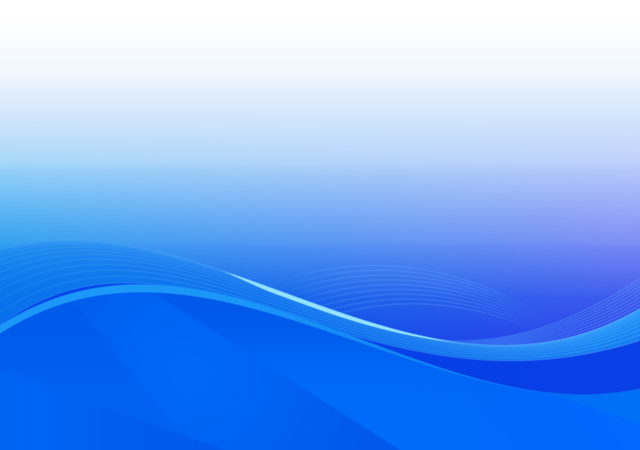
Write a Shadertoy shader that draws this background.

```glsl
// Draws flowing blue ribbons and angular facets beneath a white-to-blue sky.

// Sky colours, from top to bottom
const vec3 WHITE = vec3(1.0);
const vec3 MIST = vec3(0.93, 0.96, 0.99);
const vec3 PALE = vec3(0.68, 0.82, 0.98);
const vec3 MID_BLUE = vec3(0.33, 0.58, 0.95);
const vec3 DEEP_SKY = vec3(0.11, 0.40, 0.92);
const vec3 LEFT_TINT = vec3(-0.15, 0.04, -0.01);

// Wave and facet colours
const vec3 ROYAL = vec3(0.02, 0.25, 0.90);
const vec3 NAVY = vec3(0.0, 0.25, 0.74);
const vec3 AZURE = vec3(0.0, 0.48, 0.94);
const vec3 ELECTRIC = vec3(0.0, 0.39, 1.0);
const vec3 RIBBON = vec3(0.05, 0.46, 0.93);
const vec3 CYAN = vec3(0.12, 0.62, 0.98);
const vec3 STRAND = vec3(0.35, 0.70, 1.0);
const vec3 GLINT = vec3(0.58, 0.89, 1.0);

const float WIDTH = 1.417;          // facet space width per unit height
const float STRAND_WIDTH = 0.0011;
const int RIBBON_STRANDS = 12;
const int MESH_STRANDS = 9;

float ramp(float a, float b, float x) {
    return clamp((x - a) / (b - a), 0.0, 1.0);
}

float softRamp(float a, float b, float x) {
    float t = ramp(a, b, x);
    return t * t * (3.0 - 2.0 * t);
}

// Smooth curve through five evenly spaced heights
float wave(float x, vec4 h, float last) {
    float s = x * 4.0;
    float a = s - 1.0, b = s - 2.0, c = s - 3.0, d = s - 4.0;
    return h.x * a * b * c * d / 24.0 - h.y * s * b * c * d / 6.0
         + h.z * s * a * c * d / 4.0 - h.w * s * a * b * d / 6.0
         + last * s * a * b * c / 24.0;
}

// Coverage of the area where d is positive
float cover(float d, float px) {
    return smoothstep(-px, px, d);
}

float strand(float d, float px) {
    return 1.0 - smoothstep(STRAND_WIDTH * 0.4, STRAND_WIDTH + px, abs(d));
}

// Signed distance to a line; positive on the left of a to b
float edge(vec2 p, vec2 a, vec2 b) {
    vec2 d = normalize(b - a);
    return dot(p - a, vec2(-d.y, d.x));
}

vec3 sky(vec2 uv) {
    float y = uv.y;
    vec3 c = mix(WHITE, MIST, ramp(0.96, 0.81, y));
    c = mix(c, PALE, ramp(0.83, 0.62, y));
    c = mix(c, MID_BLUE, ramp(0.64, 0.45, y));
    c = mix(c, DEEP_SKY, ramp(0.46, 0.34, y));
    c = mix(c, ROYAL, ramp(0.35, 0.19, y));
    float low = softRamp(0.78, 0.42, y);
    c += LEFT_TINT * low * (1.0 - 2.0 * uv.x);
    return clamp(c, 0.0, 1.0);
}

vec3 facets(vec2 uv, float px) {
    vec2 p = uv * vec2(WIDTH, 1.0);
    float leftFold = edge(p, vec2(0.157, 0.336), vec2(0.391, 0.05));
    float mainFold = edge(p, vec2(0.332, 0.354), vec2(0.886, 0.0));
    float cornerFold = edge(p, vec2(0.0, 0.179), vec2(0.498, 0.0));
    float smallFold = edge(p, vec2(1.042, 0.133), vec2(1.144, 0.0));
    float rightFold = edge(p, vec2(1.18, 0.137), vec2(1.417, 0.059));

    float light = 0.15 + 0.35 * softRamp(0.32, 0.08, p.y);
    float centre = max(0.1, 0.85 - 1.8 * length(p - vec2(0.42, 0.17)));
    light = mix(light, centre, cover(leftFold, px));
    float corner = mix(0.62, 0.12, softRamp(0.0, 0.45, p.x));
    light = mix(light, corner, cover(-cornerFold, px));
    float right = mix(0.08, 1.0, softRamp(0.33, 0.09, p.y));
    light = mix(light, right, cover(mainFold, px));
    light -= 0.14 * cover(smallFold, px) * ramp(0.25, 0.0, smallFold);

    vec3 c = mix(NAVY, AZURE, light);
    c = mix(c, ELECTRIC, 0.45 * softRamp(0.8, 1.3, p.x));
    return mix(c, ELECTRIC, 0.65 * cover(-rightFold, px));
}

void mainImage(out vec4 fragColor, in vec2 fragCoord) {
    vec2 uv = fragCoord / iResolution.xy;
    float px = 1.0 / iResolution.y;
    float x = uv.x, y = uv.y;
    float crest = wave(x, vec4(0.445, 0.439, 0.321, 0.234), 0.314);
    float belly = wave(x, vec4(0.277, 0.367, 0.276, 0.201), 0.2435);
    float rim = wave(x, vec4(0.277, 0.367, 0.280, 0.157), 0.1365);
    vec3 col = sky(uv);

    // Fine mesh: a central arch and a fan rising on the right
    float archFade = softRamp(0.40, 0.55, x) * softRamp(0.88, 0.72, x);
    float fanFade = softRamp(0.68, 0.82, x);
    for (int i = 0; i < MESH_STRANDS; i++) {
        float k = float(i) / float(MESH_STRANDS - 1);
        float dx = x - 0.585 - 0.06 * k;
        float arch = 0.41 - 0.085 * k - 1.6 * dx * dx;
        float fan = crest + 0.07 * k * softRamp(0.65, 1.05, x);
        col = mix(col, STRAND, 0.20 * archFade * strand(y - arch, px));
        col = mix(col, STRAND, 0.28 * fanFade * strand(y - fan, px));
    }

    // Translucent ribbon and the dark hollow under it
    col = mix(col, ROYAL, 0.9 * cover(belly - y, px));
    float depth = ramp(crest, belly, y);
    float inside = cover(crest - y, px) * cover(y - belly, px);
    vec3 ribbon = mix(RIBBON, CYAN, softRamp(0.65, 1.0, x) * (1.0 - 0.6 * depth));
    float opacity = mix(0.35 + 0.4 * depth, 0.88, softRamp(0.2, 0.55, x));
    col = mix(col, ribbon, inside * opacity);
    for (int i = 0; i < RIBBON_STRANDS; i++) {
        float k = float(i) / float(RIBBON_STRANDS - 1);
        float line = strand(y - mix(crest, belly, k * k), px);
        col = mix(col, STRAND, line * mix(0.12, 0.28, x));
    }

    // Tapered bright edge on the crest
    float taper = softRamp(0.33, 0.43, x) * softRamp(0.77, 0.50, x);
    float glint = cover(crest - y, px) * cover(y - crest + 0.010 * taper, px);
    col = mix(col, GLINT, glint * smoothstep(0.0, 0.3, taper));

    // Faceted ground and its cyan rim
    col = mix(col, facets(uv, px), cover(rim - y, px));
    float thickness = 0.018 * softRamp(0.92, 0.2, x);
    float band = cover(rim - y, px) * cover(y - rim + thickness, px);
    col = mix(col, CYAN, band * mix(0.9, 0.45, softRamp(0.3, 0.8, x)));

    fragColor = vec4(col, 1.0);
}
```
